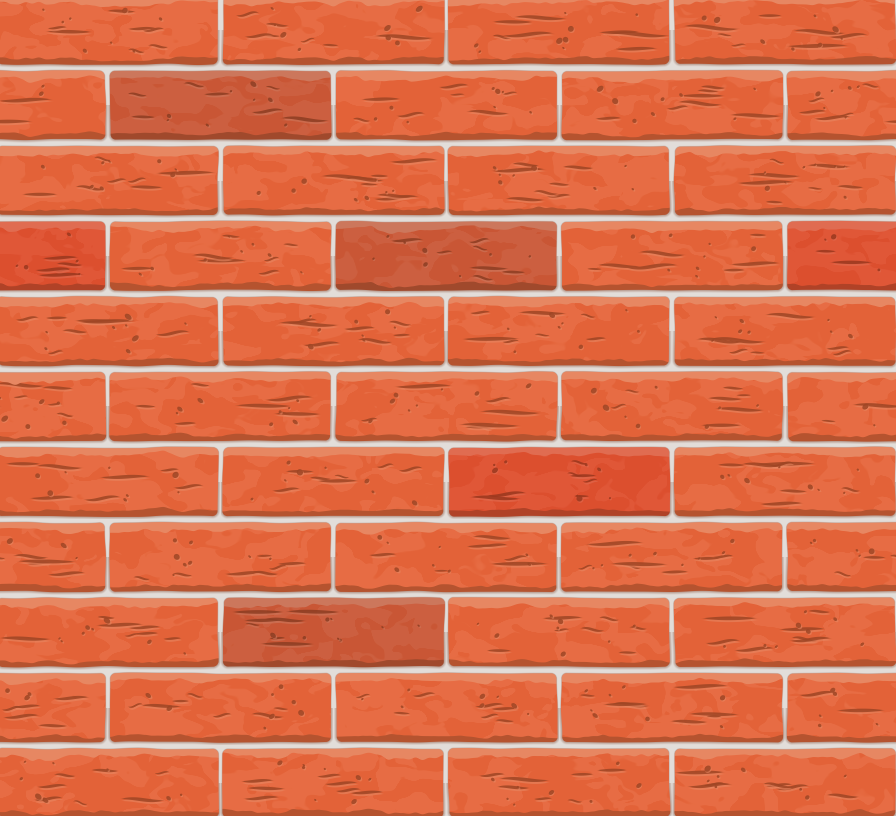
Reproduce this texture procedurally as a Shadertoy shader.

```glsl
// Draws a running-bond wall of worn orange bricks with pale mortar joints.

// Layout: one unit is the height of a course
const float COLUMNS = 3.969;            // bricks across the canvas
const float COURSES = 10.836;           // courses down the canvas
const vec2 PHASE = vec2(0.023, 0.102);  // shift of the bond, in bricks
const int PERIOD = 4;                   // bricks before a course repeats
const float BRICK_ASPECT = 2.995;
const vec2 JOINT = vec2(0.065, 0.088);  // mortar widths
const float CORNER = 0.07;
const float EDGE_WOBBLE = 0.022;
const float BEVEL_TOP = 0.105;
const float BEVEL_BOTTOM = 0.075;
const int CRACKS = 7;
const int PITS = 8;

// Serial numbers (course * PERIOD + column) of the odd-coloured bricks
const ivec3 BROWN_BRICKS = ivec3(5, 14, 33);
const ivec2 RED_BRICKS = ivec2(12, 26);

const vec3 CLAY = vec3(0.89, 0.385, 0.22);
const vec3 CLAY_PATCH = vec3(0.905, 0.425, 0.265);
const vec3 CLAY_LIGHT = vec3(0.905, 0.53, 0.385);
const vec3 CLAY_DARK = vec3(0.71, 0.325, 0.185);
const vec3 CREVICE = vec3(0.62, 0.27, 0.14);
const vec3 BROWN_TINT = vec3(0.885, 0.88, 0.94);
const vec3 RED_TINT = vec3(0.97, 0.80, 0.82);
const vec3 MORTAR = vec3(0.885, 0.865, 0.85);
const vec3 MORTAR_SHADE = vec3(0.70, 0.58, 0.53);

float hash(vec2 p) {
    vec3 q = fract(vec3(p.xyx) * 0.1031);
    q += dot(q, q.yzx + 33.33);
    return fract((q.x + q.y) * q.z);
}

float noise(vec2 p) {
    vec2 i = floor(p), f = fract(p);
    f = f * f * (3.0 - 2.0 * f);
    return mix(mix(hash(i), hash(i + vec2(1, 0)), f.x),
               mix(hash(i + vec2(0, 1)), hash(i + vec2(1, 1)), f.x), f.y);
}

// Antialiased coverage of a signed distance
float cover(float d) {
    return clamp(0.5 - d * iResolution.y / COURSES, 0.0, 1.0);
}

float roundedBox(vec2 p, vec2 halfSize, float radius) {
    vec2 q = abs(p) - halfSize + radius;
    return length(max(q, 0.0)) + min(max(q.x, q.y), 0.0) - radius;
}

// Tapered, slightly bent horizontal split
float crack(vec2 p, float halfLength, float thickness, float bend) {
    float t = p.x / halfLength;
    float y = p.y - bend * sin(2.5 * t);
    return cover(abs(y) - thickness * (1.0 - t * t)) * smoothstep(1.05, 0.75, abs(t));
}

// Cracks and pits, each with a lit lower lip
vec3 addWear(vec3 color, vec2 p, float seed) {
    for (int i = 0; i < CRACKS + PITS; i++) {
        vec2 key = vec2(seed * 7.3 + 3.0, float(i) * 5.7 + 1.0);
        vec2 center = vec2(2.3, 0.58) * (vec2(hash(key), hash(key + 31.0)) - 0.5);
        float size = hash(key + 67.0), turn = hash(key + 91.0) - 0.5;
        vec2 q = p - center;
        float lip, hollow;
        if (i < CRACKS) {
            float len = mix(0.1, 0.42, size * size);
            float thick = mix(0.012, 0.026, size);
            lip = crack(q + vec2(-0.01, 0.025), len, thick, 0.05 * turn);
            hollow = crack(q, len, thick, 0.05 * turn);
        } else {
            float radius = mix(0.014, 0.042, size * size);
            q.x += turn * q.y;
            lip = cover(length(q + vec2(-0.012, 0.016)) - radius);
            hollow = cover(length(q) - radius);
        }
        color = mix(color, CLAY_LIGHT, 0.6 * lip);
        color = mix(color, CREVICE, 0.85 * hollow);
    }
    return color;
}

void mainImage(out vec4 fragColor, in vec2 fragCoord) {
    // Running bond, courses counted from the top
    vec2 uv = fragCoord / iResolution.xy;
    vec2 grid = vec2(uv.x * COLUMNS, (1.0 - uv.y) * COURSES) + PHASE;
    int course = int(floor(grid.y));
    grid.x += 0.5 * float(course % 2);
    int serial = course * PERIOD + int(floor(grid.x)) % PERIOD;
    float seed = float(serial);
    vec2 p = (fract(grid) - 0.5) * vec2(BRICK_ASPECT, -1.0);

    // Hand-made outline: leaning ends and uneven edges
    vec2 halfSize = 0.5 * (vec2(BRICK_ASPECT, 1.0) - JOINT);
    vec2 wobble = vec2(noise(vec2(p.y * 3.0 + 9.0, seed * 3.1)),
                       noise(vec2(p.x * 2.5 + 9.0, seed * 5.3))) - 0.5;
    vec2 b = p + EDGE_WOBBLE * wobble;
    b.x += 0.03 * (hash(vec2(seed, 4.0)) - 0.5) * p.y;
    float outline = roundedBox(b, halfSize, CORNER);

    // Mottled face
    vec2 m = p * vec2(3.2, 5.0) + seed * 17.0;
    m += 1.4 * vec2(noise(m * 1.3), noise(m * 1.3 + 40.0));
    float patches = noise(m) * 0.7 + noise(m * 2.1) * 0.3;
    vec3 color = mix(CLAY, CLAY_PATCH, smoothstep(0.50, 0.54, patches));
    color = addWear(color, p, seed);

    // Ragged bevels: lit above, shaded below
    float ragged = noise(vec2(p.x * 4.0 + 20.0, seed * 2.7)) * 0.7
                 + noise(vec2(p.x * 11.0 + 50.0, seed * 1.9)) * 0.3;
    float top = halfSize.y - BEVEL_TOP * (0.4 + 1.2 * ragged);
    float bottom = -halfSize.y + BEVEL_BOTTOM * (1.6 - 1.2 * ragged);
    color = mix(color, CLAY_LIGHT, cover(top - b.y));
    color = mix(color, CLAY_DARK, cover(b.y - bottom));

    if (any(equal(BROWN_BRICKS, ivec3(serial)))) color *= BROWN_TINT;
    if (any(equal(RED_BRICKS, ivec2(serial)))) color *= RED_TINT;

    // Mortar, darkest just under each brick
    float reach = p.y < 0.0 ? 0.045 : 0.018;
    vec3 mortar = mix(MORTAR_SHADE, MORTAR, smoothstep(-0.01, reach, outline));
    fragColor = vec4(mix(mortar, color, cover(outline)), 1.0);
}
```
